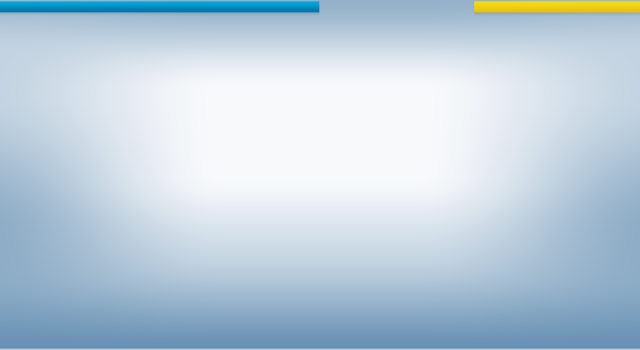
A WebGL 1 fragment shader for this background:

```glsl
precision highp float;
// Soft white glow on a steel-blue backdrop, with a blue and a yellow bar along the top.
uniform vec2 u_resolution;

// Brightness up the vertical centre line: dark foot, white core, dim top.
float centreLight(float y) {
  return 0.37 + 0.43 * smoothstep(-0.06, 0.32, y)
              + 0.17 * smoothstep(0.26, 0.50, y)
              - 0.40 * smoothstep(0.74, 1.02, y);
}

// Brightness up the left and right borders.
float sideLight(float y) {
  return 0.38 + 0.17 * smoothstep(-0.06, 0.22, y)
              + 0.21 * smoothstep(0.34, 0.74, y)
              - 0.14 * smoothstep(0.85, 1.02, y);
}

// Steel blue for low light, white for full light, faint lavender rim between.
vec3 steelTint(float light) {
  vec3 tint = 1.0 - (1.0 - light) * vec3(1.0, 0.73, 0.50);
  float rim = smoothstep(0.84, 0.91, light) * (1.0 - smoothstep(0.91, 0.96, light));
  return tint - rim * vec3(0.0, 0.010, 0.0);
}

// Soft-edged coverage of the interval from low to high.
float band(float value, float low, float high, float blur) {
  return smoothstep(low - blur, low + blur, value)
       * (1.0 - smoothstep(high - blur, high + blur, value));
}

// Rectangle coverage, with its corners in canvas units.
float box(vec2 p, vec2 low, vec2 high, vec2 blur) {
  return band(p.x, low.x, high.x, blur.x) * band(p.y, low.y, high.y, blur.y);
}

// Bar with a vertical gradient and a faint shadow beneath it.
vec3 addBar(vec3 base, vec2 p, vec2 low, vec2 high, vec3 foot, vec3 top, vec2 pixel) {
  vec2 drop = vec2(0.0, 0.006);
  float shadow = box(p, low - drop, high - drop, vec2(0.002, 0.006));
  vec3 paint = mix(foot, top, smoothstep(low.y, high.y, p.y));
  base *= 1.0 - 0.10 * shadow;
  return mix(base, paint, box(p, low, high, 0.5 * pixel));
}

void main() {
  vec2 p = gl_FragCoord.xy / u_resolution;
  vec2 pixel = 1.0 / u_resolution;

  // Backdrop: the centre profile fades into the border profile.
  float across = abs(2.0 * p.x - 1.0);
  float glow = 1.0 - smoothstep(0.30, 1.08, across);
  vec3 color = steelTint(mix(sideLight(p.y), centreLight(p.y), glow));

  // Top bars.
  const float barLow = 0.9645;
  const float barHigh = 0.996;
  color = addBar(color, p, vec2(-0.1, barLow), vec2(0.499, barHigh),
                 vec3(0.0, 0.46, 0.66), vec3(0.02, 0.65, 0.86), pixel);
  color = addBar(color, p, vec2(0.741, barLow), vec2(1.1, barHigh),
                 vec3(0.91, 0.76, 0.07), vec3(0.96, 0.86, 0.07), pixel);

  // Pale hairline along the foot.
  color = mix(color, vec3(0.88, 0.91, 0.94), 0.7 * band(p.y, -0.1, 0.004, 0.5 * pixel.y));
  gl_FragColor = vec4(color, 1.0);
}
```
